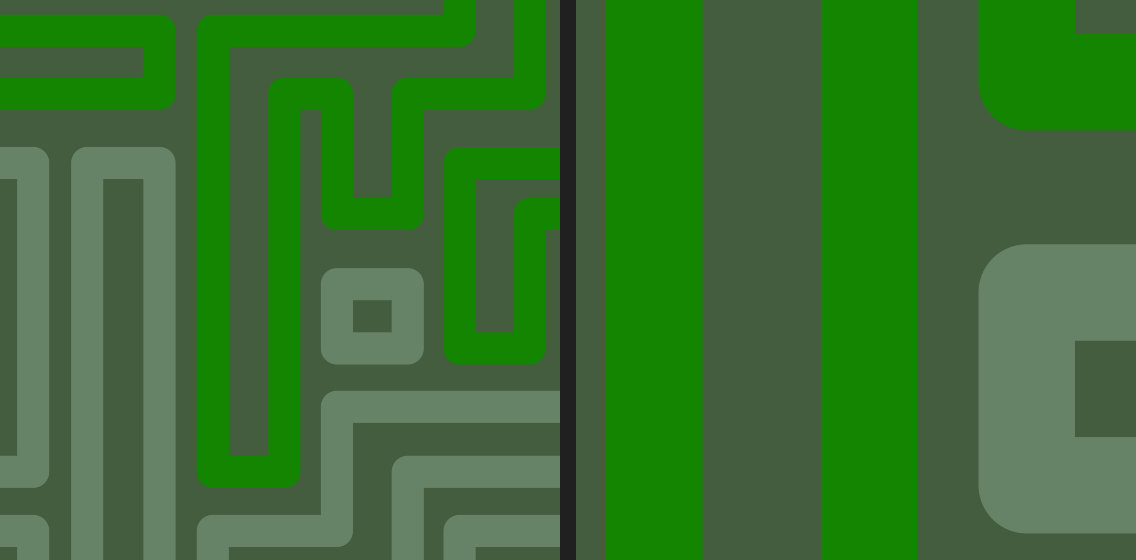
Left: the whole. Right: its middle third, enlarged.
This pattern is drawn by a Shadertoy shader. Its source:

```glsl
// Draws a maze of thick green and grey-green lines that wrap round random trees on a dark ground.

const vec3  GROUND_COLOR = vec3(0.265, 0.363, 0.248);
const vec3  GREEN_COLOR  = vec3(0.080, 0.520, 0.000);
const vec3  GREY_COLOR   = vec3(0.405, 0.515, 0.405);
const float LANES        = 9.03;   // line lanes across the canvas height
const float HALF_WIDTH   = 0.259;  // half line width, in lanes
const float LANE_JITTER  = 0.2;    // total spread of each lane position
const int   ROOT_LIMIT   = 30;     // hashes below this end a tree
const int   NORTH_LIMIT  = 175;    // hashes below this grow north, others east
const int   MAX_STEPS    = 32;     // longest walk to a root
const int   HASH_RANGE   = 289;

const int ROOT = 0, NORTH = 1, EAST = 2;

int permute(int n) {
    return ((34 * n + 1) * n) % HASH_RANGE;
}

int cellHash(ivec2 cell) {
    return permute(permute(cell.x) + cell.y);
}

// Direction in which a cell joins its parent cell.
int linkOf(ivec2 cell) {
    int h = cellHash(cell);
    return h < ROOT_LIMIT ? ROOT : (h < NORTH_LIMIT ? NORTH : EAST);
}

// Follow the links so that a whole tree shares one root.
ivec2 rootOf(ivec2 cell) {
    for (int i = 0; i < MAX_STEPS; i++) {
        int link = linkOf(cell);
        if (link == ROOT) break;
        cell += link == NORTH ? ivec2(0, 1) : ivec2(1, 0);
    }
    return cell;
}

// One tree in three is green.
vec3 treeColor(ivec2 cell) {
    int h = permute(cellHash(rootOf(cell)));
    return h % 3 == 2 ? GREEN_COLOR : GREY_COLOR;
}

float laneOffset(int lane, int axis) {
    float h = float(permute(permute(lane) + 7 + 40 * axis));
    return (h / float(HASH_RANGE) - 0.5) * LANE_JITTER;
}

// Lane crossing; every cell holds two by two of them.
vec2 nodePosition(ivec2 node) {
    return vec2(node) + 0.5 + vec2(laneOffset(node.x, 0), laneOffset(node.y, 1));
}

// A line runs along a closed cell side and passes through an open one.
bool hasRightEdge(ivec2 node) {
    ivec2 cell = node >> 1, part = node & 1;
    if (part.x == 1) return linkOf(cell) == EAST;
    return linkOf(cell - ivec2(0, 1 - part.y)) != NORTH;
}

bool hasUpEdge(ivec2 node) {
    ivec2 cell = node >> 1, part = node & 1;
    if (part.y == 1) return linkOf(cell) == NORTH;
    return linkOf(cell - ivec2(1 - part.x, 0)) != EAST;
}

float segmentDistance(vec2 p, vec2 a, vec2 b) {
    vec2 ab = b - a;
    return length(p - a - ab * clamp(dot(p - a, ab) / dot(ab, ab), 0.0, 1.0));
}

void mainImage(out vec4 fragColor, in vec2 fragCoord) {
    vec2 p = fragCoord / iResolution.y * LANES + 1.0;
    ivec2 base = ivec2(floor(p - 0.5));

    // Nearest line among the neighbouring crossings.
    float nearest = 10.0;
    ivec2 nearestCell = base >> 1;
    for (int y = -1; y <= 1; y++) {
        for (int x = -1; x <= 1; x++) {
            ivec2 node = base + ivec2(x, y);
            vec2 a = nodePosition(node);
            float d = 10.0;
            if (hasRightEdge(node))
                d = min(d, segmentDistance(p, a, nodePosition(node + ivec2(1, 0))));
            if (hasUpEdge(node))
                d = min(d, segmentDistance(p, a, nodePosition(node + ivec2(0, 1))));
            if (d < nearest) {
                nearest = d;
                nearestCell = node >> 1;
            }
        }
    }

    // Smooth the line edge over about one pixel.
    float blur = 0.6 * LANES / iResolution.y;
    float ink = 1.0 - smoothstep(-blur, blur, nearest - HALF_WIDTH);
    fragColor = vec4(mix(GROUND_COLOR, treeColor(nearestCell), ink), 1.0);
}
```
